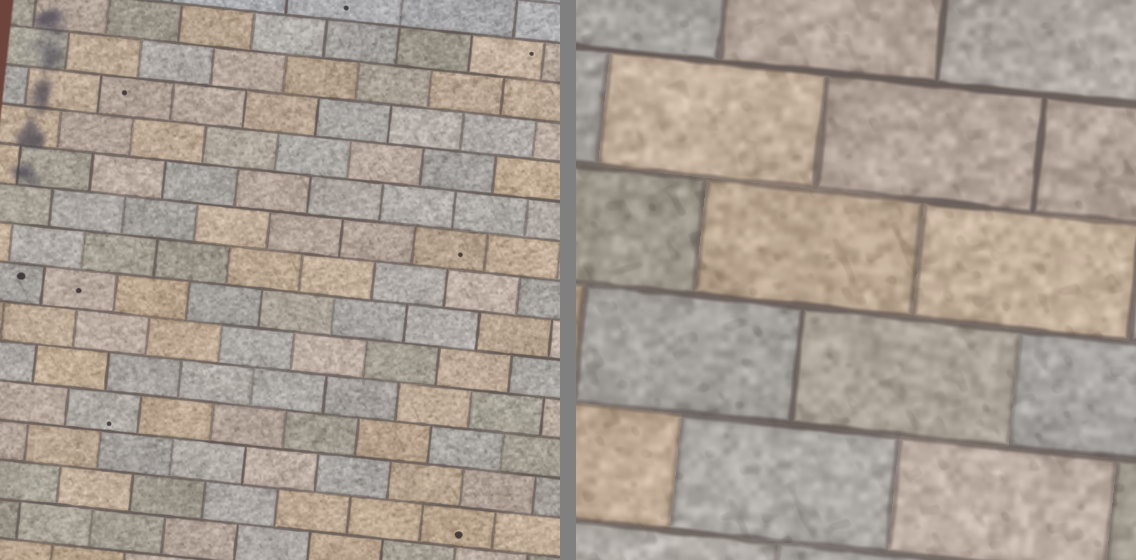
Left, the full canvas; right, a detail of the centre.
This texture is drawn by a Shadertoy shader. Its source:

```glsl
// Tilted running-bond wall of weathered tan and grey stone blocks with thin dark joints.

const vec2 BLOCK = vec2(0.1302, 0.0702);   // block pitch along and across a course
const vec2 PHASE = vec2(-0.193, 0.45);     // lattice offset in blocks
const float TILT = 0.104;                  // slope of the courses in radians
const float WIDE_COURSE = 15.0;            // top course of longer blocks
const float WIDE_FACTOR = 1.57;

const vec3 TAN    = vec3(0.735, 0.655, 0.565);
const vec3 ROSE   = vec3(0.725, 0.665, 0.625);
const vec3 GREY   = vec3(0.665, 0.655, 0.640);
const vec3 OLIVE  = vec3(0.625, 0.605, 0.560);
const vec3 BLUISH = vec3(0.670, 0.675, 0.690);
const vec3 JOINT  = vec3(0.385, 0.345, 0.330);
const vec3 PIT    = vec3(0.200, 0.170, 0.180);
const vec3 SMUDGE = vec3(0.270, 0.260, 0.310);
const vec3 TRIM   = vec3(0.430, 0.270, 0.240);

float hash(vec2 p) {
    vec3 q = fract(p.xyx * 0.1031);
    q += dot(q, q.yzx + 33.33);
    return fract((q.x + q.y) * q.z);
}

float noise(vec2 p) {
    vec2 i = floor(p), f = fract(p);
    f = f * f * (3.0 - 2.0 * f);
    return mix(mix(hash(i), hash(i + vec2(1, 0)), f.x),
               mix(hash(i + vec2(0, 1)), hash(i + vec2(1, 1)), f.x), f.y);
}

// Lattice position: the whole part names the block, the fraction lies inside it
vec2 blockCell(vec2 q, float blockScale) {
    float course = q.y / BLOCK.y + PHASE.y;
    float along = q.x / BLOCK.x + PHASE.x + 0.5 * mod(floor(course) + 1.0, 2.0);
    if (blockScale > 1.0) along = q.x / (BLOCK.x * blockScale) + 0.014;
    return vec2(along, course);
}

vec3 blockColor(vec2 id, bool wide) {
    float kind = hash(id + 41.0);
    vec3 tint = kind < 0.36 ? TAN : kind < 0.56 ? ROSE : kind < 0.83 ? GREY : OLIVE;
    if (wide) tint = BLUISH;
    tint = mix(tint, ROSE, 0.35 * hash(id + 73.0));
    return tint + 0.07 * (hash(id + 17.0) - 0.5);
}

// Rough stone face: broad stains, chipped streaks and fine grit
float stoneGrain(vec2 q, float seed) {
    vec2 chip = vec2(q.x + 0.6 * q.y, q.y - 0.4 * q.x) + seed * 5.0;
    float stain = noise(q * 24.0 + 9.0) - 0.5;
    float streak = noise(chip * vec2(95.0, 150.0)) - 0.5;
    float grit = noise(q * 215.0 + seed * 31.0) - 0.5;
    float hollow = smoothstep(0.68, 0.92, noise(chip * 120.0 + 50.0));
    return 0.05 * stain + 0.11 * streak + 0.10 * grit - 0.06 * hollow;
}

// Joint coverage from the distance to the block edges; strength varies per side
float jointMask(vec2 edge, vec2 q, vec2 id, vec2 nearest, float soft) {
    edge += 0.0016 * (vec2(noise(q * 65.0), noise(q * 65.0 + 20.0)) - 0.5);
    vec2 line = 1.0 - smoothstep(vec2(0.0006), vec2(0.0024 + soft), edge);
    float upright = mix(0.35, 0.95, hash(vec2(nearest.x, id.y) + 5.0));
    float level = mix(0.50, 1.0, noise(vec2(q.x * 14.0, nearest.y * 3.7)));
    return max(line.x * upright, line.y * level);
}

// A small dark hole in a few of the blocks
float pitMask(vec2 local, vec2 size, vec2 id, float soft) {
    vec2 center = 0.15 + 0.7 * vec2(hash(id + 3.0), hash(id + 8.0));
    float radius = mix(0.004, 0.009, hash(id + 12.0));
    float dist = length((local - center) * size) + 0.003 * noise(local * 9.0 + id);
    return step(0.94, hash(id + 29.0)) * (1.0 - smoothstep(radius - soft, radius + soft, dist));
}

// Soft dark blotches wandering down the upper left side
float smudgeMask(vec2 p) {
    float mask = 0.0;
    for (int i = 0; i < 5; i++) {
        float k = float(i);
        vec2 center = vec2(0.092 - 0.014 * k, 0.96 - 0.067 * k);
        vec2 warp = 0.035 * (vec2(noise(p * 28.0 + k), noise(p * 28.0 + k + 40.0)) - 0.5);
        float fade = 0.45 + 0.3 * hash(vec2(k, 6.0));
        mask = max(mask, fade * (1.0 - smoothstep(0.004, 0.036, length(p - center + warp))));
    }
    return mask;
}

void mainImage(out vec4 fragColor, in vec2 fragCoord) {
    vec2 p = fragCoord / iResolution.xy;
    float soft = max(0.0012, 1.0 / iResolution.y);

    // Turn the canvas so courses run along x
    float c = cos(TILT), s = sin(TILT);
    vec2 q = vec2(c * p.x - s * p.y, s * p.x + c * p.y);
    q.y += 0.0012 * (noise(q * 9.0) - 0.5);

    // Locate the block
    bool wide = floor(q.y / BLOCK.y + PHASE.y) >= WIDE_COURSE;
    float blockScale = wide ? WIDE_FACTOR : 1.0;
    vec2 size = BLOCK * vec2(blockScale, 1.0);
    vec2 cell = blockCell(q, blockScale);
    vec2 id = floor(cell), local = fract(cell);
    vec2 edge = min(local, 1.0 - local) * size;

    // Stone, holes and joints
    vec3 color = blockColor(id, wide) + stoneGrain(q, hash(id));
    color -= 0.05 * (1.0 - smoothstep(0.0, 0.009, min(edge.x, edge.y)));
    color = mix(color, PIT, 0.85 * pitMask(local, size, id, soft));
    color = mix(color, JOINT, jointMask(edge, q, id, floor(cell + 0.5), soft));

    // Smudges and the reddish trim at the upper left
    color = mix(color, SMUDGE, smudgeMask(p));
    float trimEdge = 0.024 - 0.11 * (1.0 - p.y);
    color = mix(color, TRIM, 1.0 - smoothstep(trimEdge - 0.003, trimEdge + 0.003, p.x));
    fragColor = vec4(clamp(color, 0.0, 1.0), 1.0);
}
```
